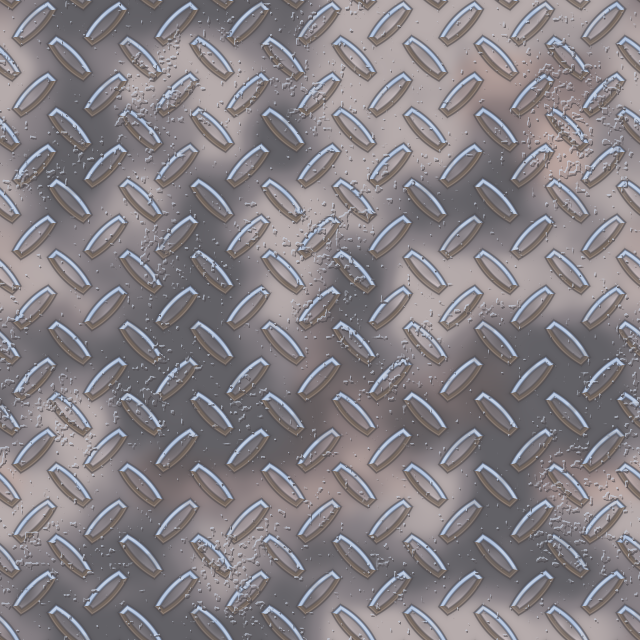
A WebGL 2 fragment shader for this texture:

```glsl
#version 300 es
precision highp float;
// Worn steel tread plate: a 9 by 9 grid of cells, each with two crossed lugs.
// Lugs are bevelled lens shapes lit from above; tiling value noise gives the
// cloudy metal and the clusters of small embossed chips.
uniform vec2 u_resolution;
out vec4 fragColor;

const float GRID = 9.0;                       // cells across and down
const vec2 RISING_CENTRE = vec2(0.485, 0.67);  // within a cell
const vec2 FALLING_CENTRE = vec2(0.98, 0.18);
const float LUG_ANGLE = 0.8;
const float LUG_LENGTH = 0.362;               // half sizes, in cells
const float LUG_WIDTH = 0.138;
const float LUG_TAPER = 0.4;
const float BEVEL = 0.07;
const float OUTLINE = 0.01;
const float CHIP_SCALE = 144.0;               // noise cells across the canvas
const float CHIP_STEP = 0.0014;
const vec3 DARK_STEEL = vec3(0.385, 0.38, 0.4);
const vec3 MID_STEEL = vec3(0.525, 0.5, 0.52);
const vec3 PALE_STEEL = vec3(0.71, 0.67, 0.67);
const vec3 BROWN = vec3(0.49, 0.435, 0.395);
const vec3 SKY_BLUE = vec3(0.59, 0.68, 0.82);
const vec3 SKY_WHITE = vec3(0.8, 0.84, 0.9);
const vec3 LINE = vec3(0.29, 0.275, 0.29);

float hash(vec2 p) {
    vec3 q = fract(p.xyx * vec3(0.1031, 0.1030, 0.0973));
    q += dot(q, q.yzx + 33.33);
    return fract((q.x + q.y) * q.z);
}

// Value noise that repeats once per canvas.
float noise(vec2 uv, float cells, float seed) {
    vec2 p = uv * cells;
    vec2 i = floor(p), f = fract(p);
    f = f * f * (3.0 - 2.0 * f);
    vec2 a = mod(i, cells) + seed, b = mod(i + 1.0, cells) + seed;
    return mix(mix(hash(a), hash(vec2(b.x, a.y)), f.x),
               mix(hash(vec2(a.x, b.y)), hash(b), f.x), f.y);
}

// Signed distance to a tapered lug with blunt ends.
float lug(vec2 p, vec2 centre, float angle) {
    vec2 q = fract(p - centre + 0.5) - 0.5;
    float c = cos(angle), s = sin(angle);
    q = abs(vec2(c * q.x + s * q.y, c * q.y - s * q.x));
    float along = q.x / LUG_LENGTH;
    float side = q.y - LUG_WIDTH * (1.0 - LUG_TAPER * along * along);
    return max(side, q.x - LUG_LENGTH);
}

float lugs(vec2 p) {
    return min(lug(p, RISING_CENTRE, LUG_ANGLE), lug(p, FALLING_CENTRE, -LUG_ANGLE));
}

// Height of the chips; wear lowers the threshold, so more of them show.
float chips(vec2 uv, float wear) {
    float grain = 0.64 * noise(uv, CHIP_SCALE, 17.0) + 0.36 * noise(uv, 2.0 * CHIP_SCALE, 53.0);
    float threshold = mix(0.79, 0.56, wear);
    return smoothstep(threshold, threshold + 0.14, grain);
}

vec3 steel(vec2 uv) {
    float cloud = 0.66 * noise(uv, 9.0, 5.0) + 0.26 * noise(uv, 14.0, 71.0)
                + 0.08 * noise(uv, 29.0, 37.0);
    float tone = smoothstep(0.13, 0.82, cloud);
    vec3 colour = mix(DARK_STEEL, MID_STEEL, smoothstep(0.05, 0.55, tone));
    colour = mix(colour, PALE_STEEL, smoothstep(0.48, 1.0, tone));
    float stain = smoothstep(0.6, 0.95, noise(uv, 8.0, 91.0));
    return mix(colour, colour * vec3(1.03, 0.97, 0.94), stain);
}

void main() {
    vec2 uv = gl_FragCoord.xy / u_resolution;
    vec2 p = uv * GRID;
    float pixel = GRID / min(u_resolution.x, u_resolution.y);

    // Chips: emboss from the height difference along the light.
    float wear = smoothstep(0.4, 0.85, 0.65 * noise(uv, 8.0, 29.0) + 0.35 * noise(uv, 21.0, 43.0));
    vec2 lightStep = CHIP_STEP * vec2(-0.5, 0.87);
    float chip = chips(uv, wear);
    float relief = chips(uv - lightStep, wear) - chips(uv + lightStep, wear);

    // Lug distance, roughened by wear, and its outward direction.
    float smoothEdge = lugs(p);
    float d = smoothEdge + 0.025 * chip;
    vec2 e = vec2(0.012, 0.0);
    vec2 slope = vec2(lugs(p + e) - lugs(p - e), lugs(p + e.yx) - lugs(p - e.yx));
    float up = slope.y / max(length(slope), 1e-4);

    // Plate with a soft shadow round each lug.
    vec3 metal = steel(uv);
    vec3 colour = metal * (1.0 - 0.14 * exp(-max(d, 0.0) / 0.025));

    // Bevel: sky on upward faces, brown on downward ones, in bands.
    float depth = clamp(-d / BEVEL, 0.0, 1.0);
    float glint = noise(uv, 47.0, 11.0);
    float band = smoothstep(0.1, 0.4, depth) * (1.0 - smoothstep(0.55, 0.95, depth));
    vec3 sky = mix(SKY_BLUE, SKY_WHITE, band * (0.5 + 0.6 * glint));
    sky = mix(sky, metal, 0.3 * smoothstep(0.6, 0.9, glint));
    vec3 ground = mix(BROWN * 1.25, BROWN * 0.92, smoothstep(0.15, 0.5, depth));
    ground = mix(ground, metal, 0.35 * glint);
    vec3 bevel = mix(ground, sky, smoothstep(-0.3, 0.4, up));

    // Top face, brighter toward its lower side, and the line round it.
    float inside = smoothstep(BEVEL, LUG_WIDTH, -smoothEdge);
    vec3 face = mix(metal, MID_STEEL * 1.12, 0.35) * (0.9 + 0.2 * glint);
    face *= 1.0 - 0.12 * up * (1.0 - inside);
    vec3 raised = mix(bevel, face, smoothstep(-pixel, pixel, -d - BEVEL));
    float innerLine = 1.0 - smoothstep(0.0, OUTLINE + pixel, abs(d + BEVEL));
    raised = mix(raised, LINE, 0.5 * innerLine);
    colour = mix(colour, raised, smoothstep(-pixel, pixel, -d));
    float outerLine = 1.0 - smoothstep(0.0, OUTLINE + pixel, abs(d));
    colour = mix(colour, LINE, 0.62 * outerLine);

    // Chips over everything: bright upper edges, dark lower ones.
    colour = mix(colour, MID_STEEL, 0.2 * chip);
    colour = mix(colour, SKY_WHITE, 0.6 * clamp(relief, 0.0, 1.0));
    colour = mix(colour, LINE, 0.62 * clamp(-relief, 0.0, 1.0));
    fragColor = vec4(colour, 1.0);
}
```
